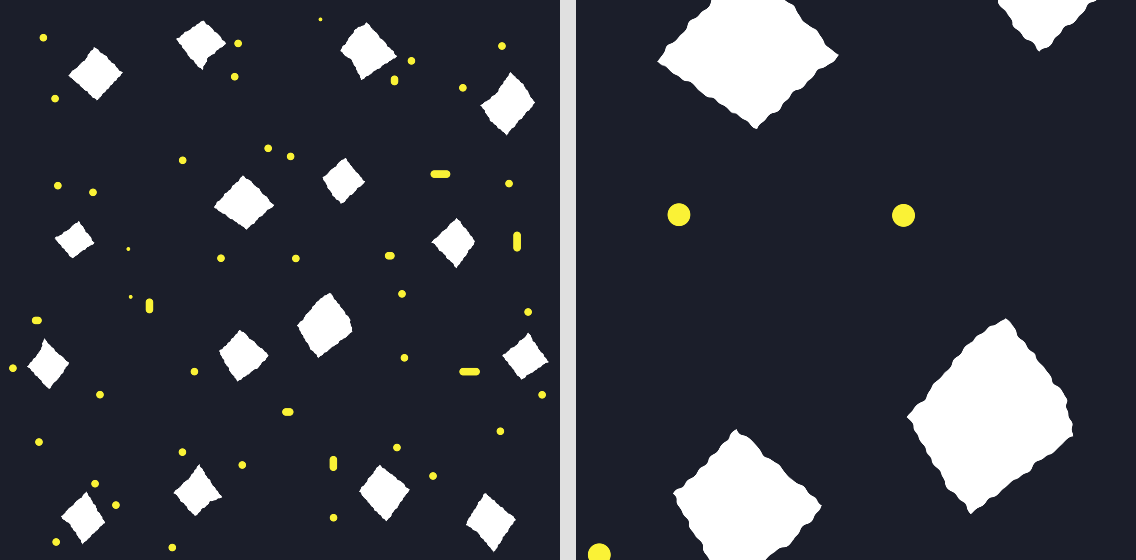
Left: the whole. Right: its middle third, enlarged.
Reproduce this pattern procedurally as a WebGL 2 fragment shader.

```glsl
#version 300 es
precision highp float;
// Rough white diamonds and small yellow dots scattered over a dark navy ground.
// Both layers are jittered cell grids that wrap, in the manner of cellular noise;
// diamonds are bent eight-sided polygons, dots are short capsules.

uniform vec2 u_resolution;
out vec4 outColor;

const float TAU = 6.2831853;
const vec3 NAVY = vec3(0.105, 0.118, 0.165);
const vec3 WHITE = vec3(1.0);
const vec3 YELLOW = vec3(0.98, 0.95, 0.21);
const float DIAMOND_CELLS = 4.0;
const float DOT_CELLS = 8.0;
const float DOT_RADIUS = 0.0068;
const float DOT_CLEARANCE = 0.019;

vec3 hash3(vec2 cell, float salt) {
    vec3 p = fract(vec3(cell, salt) * vec3(0.1031, 0.1030, 0.0973));
    p += dot(p, p.yxz + 33.33);
    return fract((p.xxy + p.yxx) * p.zyx);
}

// Polygon vertices: even ones are corners, odd ones bend the sides
vec2 corner(vec2 cell, float index, float size, float tilt) {
    float k = mod(index, 4.0);
    vec3 h = hash3(cell, 11.0 + k);
    float angle = TAU * k / 4.0 + tilt + 0.24 * (h.y - 0.5);
    return size * mix(0.86, 1.14, h.x) * vec2(cos(angle), sin(angle));
}

vec2 vertex(vec2 cell, int index, float size, float tilt) {
    float k = float(index / 2);
    vec2 start = corner(cell, k, size, tilt);
    if (index % 2 == 0) return start;
    vec3 h = hash3(cell, 31.0 + k);
    float s = 2.0 * h.x - 1.0;
    vec2 middle = mix(start, corner(cell, k + 1.0, size, tilt), mix(0.3, 0.7, h.y));
    return middle * (1.0 + 0.22 * s * s * s);
}

// Signed distance to one diamond centred on zero
float diamondDistance(vec2 p, vec2 cell) {
    float reach = length(p);
    if (reach > 0.1) return reach - 0.065;
    vec3 h = hash3(cell, 5.0);
    float size = mix(0.037, 0.056, h.x);
    float tilt = 0.3 * (h.y - 0.5);
    p += 0.0006 * sin(p.yx * 420.0 + TAU * h.z) + 0.0004 * sin(p.yx * 910.0 + TAU * h.x);
    float nearest = 1.0;
    float side = 1.0;
    vec2 a = vertex(cell, 7, size, tilt);
    for (int i = 0; i < 8; i++) {
        vec2 b = vertex(cell, i, size, tilt);
        vec2 edge = a - b;
        vec2 w = p - b;
        vec2 gap = w - edge * clamp(dot(w, edge) / dot(edge, edge), 0.0, 1.0);
        nearest = min(nearest, dot(gap, gap));
        bvec3 crossing = bvec3(p.y >= b.y, p.y < a.y, edge.x * w.y > edge.y * w.x);
        if (all(crossing) || all(not(crossing))) side = -side;
        a = b;
    }
    return side * sqrt(nearest);
}

// Distance to the closest diamond of the wrapping grid
float diamondField(vec2 uv) {
    vec2 base = floor(uv * DIAMOND_CELLS);
    float d = 1.0;
    for (int y = -1; y <= 1; y++)
    for (int x = -1; x <= 1; x++) {
        vec2 place = base + vec2(x, y);
        vec2 cell = mod(place, DIAMOND_CELLS);
        vec2 centre = (place + mix(vec2(0.23), vec2(0.77), hash3(cell, 2.0).xy)) / DIAMOND_CELLS;
        d = min(d, diamondDistance(uv - centre, cell));
    }
    return d;
}

float capsuleDistance(vec2 p, vec2 halfSpan, float radius) {
    return length(p - clamp(p, -halfSpan, halfSpan)) - radius;
}

// Distance to the closest dot; dots too near a diamond are left out
float dotField(vec2 uv, float margin) {
    vec2 base = floor(uv * DOT_CELLS);
    float d = 1.0;
    for (int y = -1; y <= 1; y++)
    for (int x = -1; x <= 1; x++) {
        vec2 place = base + vec2(x, y);
        vec2 cell = mod(place, DOT_CELLS);
        vec3 spot = hash3(cell, 53.0);
        vec3 kind = hash3(cell, 71.0);
        if (spot.z > 0.9) continue;
        vec2 centre = (place + mix(vec2(0.08), vec2(0.92), spot.xy)) / DOT_CELLS;
        float stretch = step(0.76, kind.x) * mix(0.002, 0.012, kind.y * kind.y);
        vec2 halfSpan = kind.z < 0.62 ? vec2(stretch, 0.0) : vec2(0.0, stretch);
        float radius = DOT_RADIUS * (kind.x < 0.05 ? 0.5 : 1.0);
        float candidate = capsuleDistance(uv - centre, halfSpan, radius);
        if (candidate < margin && diamondField(centre) > DOT_CLEARANCE) d = min(d, candidate);
    }
    return d;
}

float coverage(float d, float pixel) {
    return 1.0 - smoothstep(-0.5 * pixel, 0.5 * pixel, d);
}

void main() {
    vec2 uv = gl_FragCoord.xy / u_resolution;
    float pixel = 1.0 / min(u_resolution.x, u_resolution.y);
    vec3 color = mix(NAVY, YELLOW, coverage(dotField(uv, pixel), pixel));
    color = mix(color, WHITE, coverage(diamondField(uv), pixel));
    outColor = vec4(color, 1.0);
}
```
